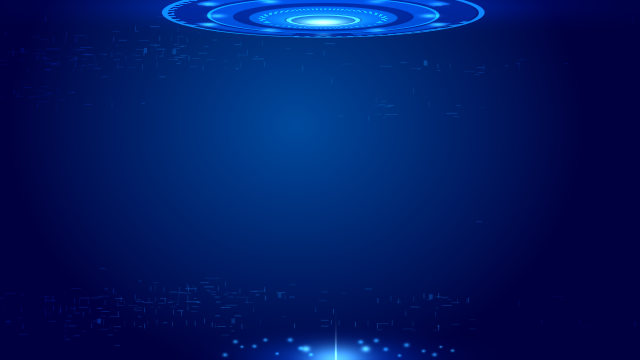
Reproduce this background procedurally as a WebGL 1 fragment shader.

```glsl
precision highp float;
// Deep blue technology backdrop: glowing ring disc above, circuit traces, light burst below.
uniform vec2 u_resolution;

#define HALO_CENTER vec2(0.822, 0.653)
#define HALO_RADIUS 0.80
#define DISC_CENTER vec2(0.898, 0.9375)
#define DISC_SIZE vec2(0.448, 0.0694)
#define DISC_TILT 0.4
#define BURST_CENTER vec2(0.933, 0.0)
#define TRACE_STRENGTH 0.55
#define TRACE_WIDTH 0.0022
#define TAU 6.28318

float hash(vec2 p) {
  vec3 q = fract(vec3(p.xyx) * 0.1031);
  q += dot(q, q.yzx + 33.33);
  return fract((q.x + q.y) * q.z);
}

float glow(vec2 d, vec2 size) {
  d /= size;
  return exp(-dot(d, d));
}

// Box-filtered coverage of the interval a..b, with w as the pixel footprint.
float band(float x, float a, float b, float w) {
  return clamp((x - a) / w + 0.5, 0.0, 1.0) - clamp((x - b) / w + 0.5, 0.0, 1.0);
}

// Radius on a tilted disc whose ellipses rise as they widen.
float discRadius(vec2 p) {
  vec2 q = (p - DISC_CENTER) / DISC_SIZE;
  float k = DISC_TILT, s = 1.0 - k * k;
  return (sqrt(k * k * q.y * q.y + s * dot(q, q)) - k * q.y) / s;
}

vec3 ringDisc(vec2 p, vec3 color, float px) {
  float r = discRadius(p);
  float w = length(vec2(discRadius(p + vec2(px, 0.0)) - r, discRadius(p + vec2(0.0, px)) - r)) + 0.001;
  vec2 q = (p - DISC_CENTER) / DISC_SIZE;
  float angle = atan(q.y - DISC_TILT * r, q.x);
  float ticks = smoothstep(-0.3, 0.3, cos(angle * 90.0));
  float arcs = step(0.4, hash(vec2(floor(angle / TAU * 14.0), 5.0)));

  // Body and broad bands
  color += vec3(0.0, 0.10, 0.42) * glow(p - vec2(0.9, 0.985), vec2(0.52, 0.045));
  color = mix(color, vec3(0.0, 0.15, 0.62), 0.8 * band(r, -1.0, 0.95, w));
  color += vec3(0.0, 0.16, 0.26) * band(r, 0.56, 0.72, w);
  color += vec3(0.0, 0.15, 0.25) * band(r, 0.76, 0.88, w) * arcs;
  color += vec3(0.0, 0.22, 0.30) * band(r, 0.24, 0.46, w);

  // Bright rims and tick marks
  color += vec3(0.05, 0.42, 0.55) * band(r, 0.965, 1.0, w);
  color += vec3(0.05, 0.34, 0.40) * band(r, 0.925, 0.965, w) * ticks * step(0.0, -q.x * q.y + 0.1);
  color += vec3(0.05, 0.35, 0.35) * band(r, 0.70, 0.72, w);
  color += vec3(0.05, 0.35, 0.35) * band(r, 0.36, 0.40, w) * ticks;
  color += vec3(0.20, 0.50, 0.30) * band(r, 0.20, 0.23, w);

  // Hot centre and lights spaced along two rings
  color += vec3(0.15, 0.60, 0.45) * exp(-r * r * 18.0);
  color += vec3(0.75, 0.55, 0.25) * glow(p - DISC_CENTER, vec2(0.055, 0.009));
  for (int i = 0; i < 12; i++) {
    float n = float(i);
    float a = n / 12.0 * TAU;
    float radius = 0.66 + 0.16 * mod(n, 2.0);
    vec2 light = vec2(cos(a), sin(a) + DISC_TILT) * radius;
    float power = 0.4 + 0.6 * hash(vec2(n, 3.0));
    color += vec3(0.25, 0.60, 0.50) * power * glow(p - DISC_CENTER - light * DISC_SIZE, vec2(0.022, 0.005));
  }
  return color;
}

// Where the circuit traces gather
float traceDensity(vec2 p) {
  float d = glow(p - vec2(0.40, 0.865), vec2(0.30, 0.045));
  d += glow(p - vec2(0.16, 0.825), vec2(0.24, 0.025));
  d += 0.7 * glow(p - vec2(0.16, 0.735), vec2(0.16, 0.025));
  d += 0.7 * glow(p - vec2(1.25, 0.815), vec2(0.28, 0.018));
  d += 0.6 * glow(p - vec2(1.13, 0.700), vec2(0.16, 0.024));
  d += glow(p - vec2(0.52, 0.180), vec2(0.30, 0.035));
  d += glow(p - vec2(0.24, 0.125), vec2(0.25, 0.045));
  d += 0.7 * glow(p - vec2(1.15, 0.165), vec2(0.28, 0.022));
  d += 0.6 * glow(p - vec2(1.10, 0.095), vec2(0.65, 0.014));
  return min(d, 1.0);
}

// Short lines along alternating axes, plus a few solid chips
float traces(vec2 p, float px) {
  float sum = 0.0;
  for (int i = 0; i < 6; i++) {
    float n = float(i);
    bool upright = mod(n, 3.0) > 1.5;
    vec2 cell = upright ? vec2(0.021, 0.034) : vec2(0.052 + 0.011 * n, 0.013);
    vec2 g = p / cell + n * 7.3;
    vec2 id = floor(g), f = fract(g) * cell;
    float a = hash(id + n * 31.0), b = hash(id + 57.0 + n);
    vec2 start = cell * vec2(a, b) * 0.6;
    float chip = step(0.94, b);
    vec2 size = upright ? vec2(TRACE_WIDTH + chip * 0.008, cell.y * 0.4) : vec2(cell.x * (0.1 + 0.3 * b), TRACE_WIDTH);
    float on = step(hash(id + 91.0 + n * 13.0), 0.36 * traceDensity((id + 0.5 - n * 7.3) * cell));
    sum += on * (0.3 + 0.7 * a) * band(f.x, start.x, start.x + size.x, px) * band(f.y, start.y, start.y + size.y, px);
  }
  return min(sum, 1.0);
}

vec3 lightBurst(vec2 p) {
  vec2 d = p - BURST_CENTER;
  vec3 light = vec3(0.0, 0.20, 0.48) * glow(d, vec2(0.21, 0.050));
  light += vec3(0.35, 0.60, 0.45) * glow(d, vec2(0.075, 0.036));
  light += vec3(0.4, 0.5, 0.4) * glow(d, vec2(0.0025, 0.065));
  light += vec3(0.30, 0.65, 0.60) * glow(vec2(abs(d.x) - 0.083, d.y - 0.031), vec2(0.011, 0.008));
  for (int i = 0; i < 18; i++) {
    float n = float(i);
    float side = mod(n, 2.0) * 2.0 - 1.0;
    vec2 spot = vec2(side * (0.05 + 0.016 * n + 0.02 * hash(vec2(n, 1.0))), 0.008 + 0.05 * hash(vec2(n, 8.0)));
    float size = 0.003 + 0.003 * hash(vec2(n, 14.0));
    light += vec3(0.12, 0.45, 0.55) * glow(d - spot, vec2(size * 1.3, size));
  }
  return light;
}

void main() {
  float px = 1.0 / u_resolution.y;
  vec2 p = gl_FragCoord.xy * px;
  p.x += 0.5 * (16.0 / 9.0 - u_resolution.x * px);

  float halo = max(0.0, 1.0 - length((p - HALO_CENTER) * vec2(1.0, 1.15)) / HALO_RADIUS);
  vec3 color = mix(vec3(0.0, 0.0, 0.25), vec3(0.0, 0.29, 0.62), halo);
  vec3 traceColor = mix(vec3(0.0, 0.08, 0.60), vec3(0.05, 0.42, 0.80), smoothstep(0.8, 0.3, abs(p.x - 0.85)));
  color = mix(color, traceColor, TRACE_STRENGTH * traces(p, px));
  color = ringDisc(p, color, px);
  color += lightBurst(p);
  gl_FragColor = vec4(min(color, 1.0), 1.0);
}
```
